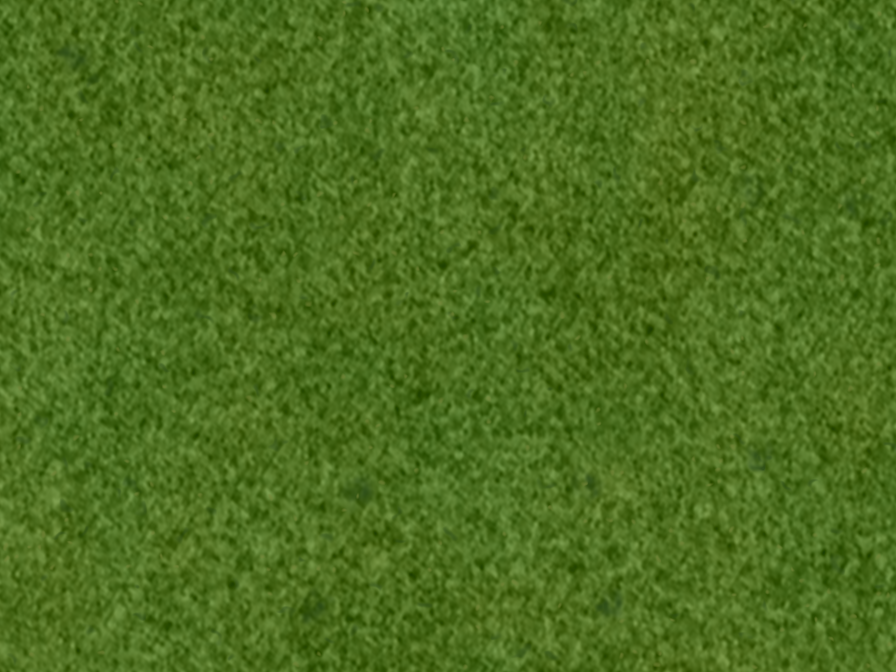
Write a Shadertoy shader that draws this texture.

```glsl
#define GRASS vec3(0.302, 0.434, 0.122)
#define STRAW vec3(0.47, 0.53, 0.23)
#define WEED vec3(0.16, 0.29, 0.09)
#define BLADE_SCALE vec2(168.0, 92.0)
#define BLADE_CONTRAST 0.135
#define TUFT_CONTRAST 0.036
#define PATCH_CONTRAST 0.050
#define STREAK_CONTRAST 0.030

float hash(vec2 p) {
    vec3 q = fract(vec3(p.xyx) * 0.1031);
    q += dot(q, q.yzx + 33.33);
    return fract((q.x + q.y) * q.z);
}

// Smooth value noise, centred on zero
float noise(vec2 p) {
    vec2 cell = floor(p);
    vec2 f = fract(p);
    f = f * f * (3.0 - 2.0 * f);
    float low = mix(hash(cell), hash(cell + vec2(1, 0)), f.x);
    float high = mix(hash(cell + vec2(0, 1)), hash(cell + vec2(1, 1)), f.x);
    return mix(low, high, f.y) - 0.5;
}

mat2 rotate(float a) {
    return mat2(cos(a), -sin(a), sin(a), cos(a));
}

// Short blades leaning several ways
float blades(vec2 uv) {
    float sum = 0.0;
    for (int i = 0; i < 3; i++) {
        float k = float(i);
        float lean = (k - 1.0) * 0.7 + 0.15;
        sum += noise(rotate(lean) * uv * BLADE_SCALE + 300.0 + 37.0 * k);
    }
    return sum;
}

// Broad uneven growth
float patches(vec2 uv) {
    return 0.55 * noise(uv * 3.5 + 11.0) + 0.45 * noise(uv * 11.0 + 53.0);
}

// Soft round spots, at most one in each cell
float spots(vec2 uv, float size, float share, float radius) {
    vec2 cell = floor(uv / size) + 300.0;
    vec2 centre = 0.3 + 0.4 * vec2(hash(cell + 7.0), hash(cell + 19.0));
    float d = length(fract(uv / size) - centre);
    return step(hash(cell), share) * (1.0 - smoothstep(0.1 * radius, radius, d));
}

void mainImage(out vec4 fragColor, in vec2 fragCoord) {
    vec2 uv = fragCoord / iResolution.y;

    // Light and dark, from blades up to mowing streaks
    float tufts = noise(uv * vec2(62.0, 46.0) + 91.0);
    float growth = patches(uv);
    float streaks = noise(uv * vec2(24.0, 2.5) + 140.0);
    float shade = BLADE_CONTRAST * blades(uv) + TUFT_CONTRAST * tufts
                + PATCH_CONTRAST * growth + STREAK_CONTRAST * streaks;
    vec3 color = GRASS + shade;

    // Drift between dry yellow and cool green
    float dryness = patches(uv + 23.0) + 0.25 * noise(uv * 95.0 + 310.0);
    color += dryness * vec3(0.050, 0.008, -0.010);

    // Ragged dark weeds and shaded gaps
    vec2 ragged = uv + 0.022 * vec2(noise(uv * 75.0), noise(uv * 75.0 + 70.0));
    float weeds = spots(ragged, 0.20, 0.25, 0.16) * (0.6 + noise(uv * 90.0));
    float gaps = spots(ragged + 5.0, 0.036, 0.12, 0.28);
    color = mix(color, WEED, clamp(0.8 * weeds + 0.45 * gaps, 0.0, 0.8));

    // Sparse straw tips
    vec2 bent = uv + 0.006 * vec2(noise(uv * 110.0), noise(uv * 110.0 + 40.0));
    color = mix(color, STRAW, 0.6 * spots(bent, 0.018, 0.05, 0.30));

    fragColor = vec4(clamp(color, 0.0, 1.0), 1.0);
}
```
